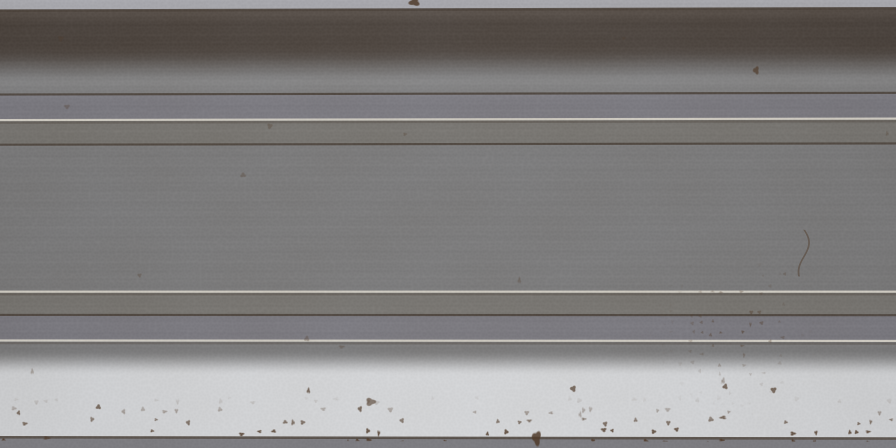
Reproduce this texture procedurally as a Shadertoy shader.

```glsl
// Weathered grey metal profile: shaded lip, thin grooves, bright ledge and dirt specks
#define METAL      vec3(0.490, 0.488, 0.490)
#define SHADOW     vec3(0.305, 0.275, 0.253)
#define LEDGE      vec3(0.825, 0.830, 0.838)
#define LIP        vec3(0.655, 0.655, 0.675)
#define GROOVE     vec3(0.300, 0.265, 0.235)
#define GLINT      vec3(0.800, 0.785, 0.750)
#define DIRT       vec3(0.310, 0.230, 0.165)
#define LINE_WIDTH 0.0024
#define GRAIN      0.022
#define STREAKS    0.006

float hash(vec2 p) {
    vec3 q = fract(p.xyx * vec3(0.1031, 0.1030, 0.0973));
    q += dot(q, q.yzx + 33.33);
    return fract((q.x + q.y) * q.z);
}

// Distance to the nearest jittered cell point
float cellular(vec2 p) {
    vec2 cell = floor(p), f = fract(p);
    float nearest = 2.0;
    for (int j = -1; j <= 1; j++)
    for (int i = -1; i <= 1; i++) {
        vec2 o = vec2(i, j);
        vec2 jitter = vec2(hash(cell + o), hash(cell + o + 71.3));
        nearest = min(nearest, length(o + jitter - f));
    }
    return nearest;
}

// Box-filtered horizontal stripe
float stripe(float d, float halfWidth, float px) {
    return clamp((d + halfWidth) / px + 0.5, 0.0, 1.0)
         - clamp((d - halfWidth) / px + 0.5, 0.0, 1.0);
}

float edge(float d, float px) { return smoothstep(-px, px, d); }

// Soft irregular grain of dirt
float blob(vec2 p, vec2 center, vec2 radius, float px) {
    vec2 q = (p - center) / radius;
    float wobble = 1.0 + 0.22 * sin(3.0 * atan(q.y, q.x + 0.0001) + center.x * 40.0);
    float d = (length(q) - wobble) * min(radius.x, radius.y);
    return 1.0 - smoothstep(-px, px, d);
}

// One random speck in a share of the grid cells
float specks(vec2 p, float scale, float chance, float size, float px) {
    vec2 cell = floor(p * scale);
    vec2 jitter = 0.25 + 0.5 * vec2(hash(cell + 5.1), hash(cell + 17.7));
    vec2 radius = size * (0.45 + 0.55 * vec2(hash(cell + 31.0), hash(cell + 43.0)));
    return step(hash(cell + 59.0), chance) * blob(p, (cell + jitter) / scale, radius, px);
}

void mainImage(out vec4 fragColor, in vec2 fragCoord) {
    float px = 1.0 / iResolution.y;
    vec2 p = fragCoord * px;
    p.y = 1.0 - p.y;                        // depth measured from the top
    float x = fragCoord.x / iResolution.x;
    float y = p.y + x * (0.0055 - 0.0085 * p.y); // slight fan of the grooves

    // Face of the profile with warm and cool facets
    vec3 col = METAL;
    float warm = stripe(y - 0.296, 0.027, px) + stripe(y - 0.676, 0.025, px);
    float cool = stripe(y - 0.239, 0.028, px) + stripe(y - 0.731, 0.028, px);
    col += warm * vec3(-0.012, -0.020, -0.038) + cool * vec3(0.0, -0.003, 0.018);
    col += 0.035 * exp(-pow((y - 0.185) / 0.025, 2.0));
    col -= 0.02 * pow(2.0 * x - 1.0, 2.0);

    // Shadow under the lip
    float shade = 1.0 - smoothstep(0.105, 0.182, y);
    vec3 shadow = SHADOW + 0.045 * smoothstep(0.06, 0.02, y) * vec3(1.0, 0.95, 0.9);
    shadow += 0.025 * sin(x * 3.14159) - 0.012;
    col = mix(col, shadow, shade);

    // Grooves and glints
    float grooves = stripe(y - 0.211, LINE_WIDTH, px)
                  + stripe(y - 0.323, LINE_WIDTH, px)
                  + stripe(y - 0.703, LINE_WIDTH, px);
    float glints = stripe(y - 0.268, LINE_WIDTH, px)
                 + stripe(y - 0.651, LINE_WIDTH, px)
                 + stripe(y - 0.760, LINE_WIDTH, px);
    float undercuts = stripe(y - 0.274, LINE_WIDTH, px)
                    + stripe(y - 0.657, LINE_WIDTH, px)
                    + stripe(y - 0.766, LINE_WIDTH, px);
    col = mix(col, GROOVE, 0.85 * grooves);
    col = mix(col, GROOVE, 0.35 * undercuts);
    col = mix(col, GLINT, glints);

    // Bright ledge, outer lip and lower border
    vec3 ledge = LEDGE - 0.035 * pow(2.0 * x - 1.0, 2.0);
    col = mix(col, ledge, smoothstep(0.780, 0.838, y));
    col = mix(col, METAL + vec3(0.0, 0.0, 0.015), edge(y - 0.977, px));
    col = mix(col, GROOVE, 0.85 * stripe(y - 0.976, 0.0028, px));
    col = mix(LIP, col, edge(y - 0.022, px));
    col = mix(col, GROOVE, 0.7 * stripe(y - 0.024, 0.003, px));

    // Brushed streaks, mottling and grain
    float streak = sin(y * 410.0 + sin(x * 5.0)) + sin(y * 173.0 + 1.3) + sin(y * 733.0 + x * 2.0);
    col += STREAKS * 0.5 * streak * (1.0 - smoothstep(0.76, 0.82, y));
    col += 0.012 * (cellular(p * vec2(5.0, 8.0)) - 0.5) * vec3(0.8, 1.0, 1.3);
    col += GRAIN * (cellular(p * 150.0) - 0.5);

    // Scattered dirt, densest along the lower edge and the right side
    float low = smoothstep(0.87, 0.98, y) * edge(0.983 - y, px);
    float dirt = low * specks(p, 42.0, 0.22, 0.0055, px);
    dirt += 0.8 * smoothstep(0.82, 0.86, y) * specks(p + 3.7, 17.0, 0.12, 0.007, px);
    dirt += 0.35 * specks(p + 9.2, 13.0, 0.05, 0.006, px);
    float patchMask = exp(-dot((p - vec2(1.64, 0.73)) * 9.0, (p - vec2(1.64, 0.73)) * 9.0));
    dirt += 0.6 * patchMask * specks(p + 5.0, 45.0, 0.35, 0.004, px);
    dirt += blob(p, vec2(0.925, 0.005), vec2(0.011, 0.008), px);
    dirt += blob(p, vec2(1.198, 0.978), vec2(0.009, 0.015), px);
    dirt += 0.7 * blob(p, vec2(0.827, 0.897), vec2(0.010, 0.008), px);
    dirt += 0.8 * blob(p, vec2(1.688, 0.157), vec2(0.006, 0.008), px);

    // Curled fibre
    float fibreX = 1.793 + 0.014 * sin((p.y - 0.51) * 48.0) * (1.0 - 2.5 * (p.y - 0.51));
    float fibre = stripe(p.x - fibreX, 0.002, px) * stripe(p.y - 0.565, 0.052, px);
    dirt += 0.55 * fibre;
    col = mix(col, DIRT, 0.85 * clamp(dirt, 0.0, 1.0));

    fragColor = vec4(clamp(col, 0.0, 1.0), 1.0);
}
```
